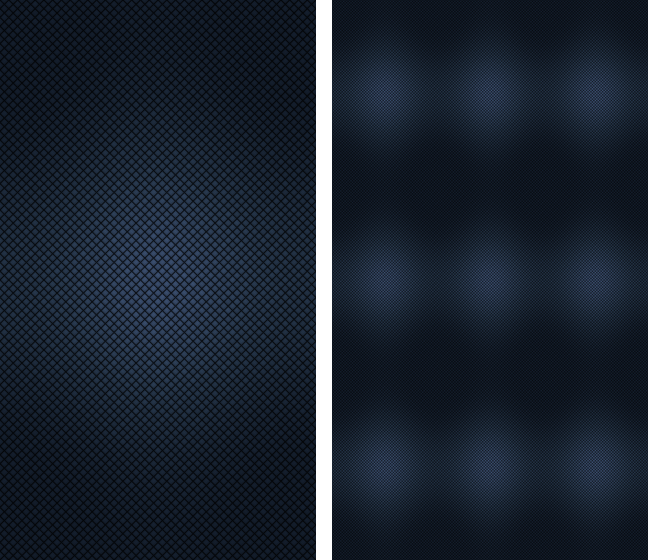
Left: one tile. Right: repeated 3 by 3.
Write a Shadertoy shader that draws this pattern.

```glsl
const float TAU = 6.2831853;
const vec2 REPEATS = vec2(36.0, 64.0);

// Layered sines with whole frequencies, so the tone wraps at the borders
float wrappedTone(vec2 uv) {
    float tone = sin(TAU * dot(uv, vec2(13.0, 29.0)));
    tone += sin(TAU * dot(uv, vec2(-17.0, 23.0)) + 1.7);
    tone += sin(TAU * dot(uv, vec2(11.0, -41.0)) + 4.1);
    return tone / 3.0;
}

// Periodic elliptical falloff: 0 at the middle, largest at the corners
float glowRadius(vec2 uv, vec2 stretch) {
    vec2 offset = sin(0.5 * TAU * (uv - 0.5)) * stretch;
    return length(offset);
}

vec3 glowColor(float radius) {
    vec3 core = vec3(0.205, 0.275, 0.390);
    vec3 middle = vec3(0.140, 0.202, 0.278);
    vec3 rim = vec3(0.068, 0.104, 0.156);
    vec3 color = mix(core, middle, smoothstep(0.05, 0.68, radius));
    return mix(color, rim, smoothstep(0.45, 1.12, radius));
}

// Dark groove around a unit cell, antialiased over one pixel
float grooveMask(vec2 local, float halfWidth, float pixel) {
    vec2 edge = 0.5 - abs(local);
    vec2 groove = 1.0 - smoothstep(halfWidth - 0.5 * pixel,
                                   halfWidth + 0.5 * pixel, edge);
    return max(groove.x, groove.y);
}

// Rounded strand that dips at both ends, with fine fibres along it
float strandShade(float along, float across, float pixel) {
    float dip = 1.0 - 0.24 * smoothstep(0.18, 0.5, abs(along));
    float crown = 1.0 + 0.08 * cos(TAU * across);
    float detail = 1.0 - smoothstep(0.08, 0.25, pixel);
    float fibres = 1.0 + 0.05 * detail * sin(TAU * 4.0 * across);
    return dip * crown * fibres;
}

// Brightness of the diagonal basket weave
float weave(vec2 uv, vec2 repeats, float pixel) {
    vec2 grid = uv * repeats;
    vec2 diagonal = vec2(grid.x + grid.y, grid.x - grid.y);
    vec2 cell = floor(diagonal);
    vec2 local = fract(diagonal) - 0.5;

    // Neighbouring cells swap the strand on top
    bool rising = mod(cell.x + cell.y, 2.0) < 0.5;
    vec2 strand = rising ? local : local.yx;
    float shade = strandShade(strand.x, strand.y, pixel);

    // Light from above and a small change of tone per cell
    vec2 middle = cell + 0.5;
    vec2 center = 0.5 * vec2(middle.x + middle.y, middle.x - middle.y);
    shade *= 1.0 + 0.14 * (local.x - local.y);
    shade *= 1.0 + 0.06 * wrappedTone(center / repeats);

    float groove = grooveMask(local, 0.085, pixel);
    return shade * mix(1.0, 0.36, groove);
}

void mainImage(out vec4 fragColor, in vec2 fragCoord) {
    vec2 uv = fragCoord / iResolution.xy;
    float pixel = length(REPEATS / iResolution.xy);
    vec3 color = glowColor(glowRadius(uv, vec2(0.66, 1.0)));
    color *= weave(uv, REPEATS, pixel);
    fragColor = vec4(color, 1.0);
}
```
